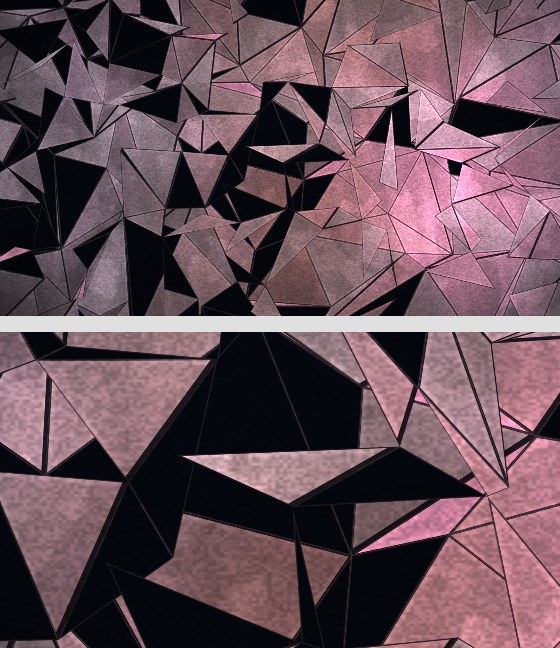
Top: the whole. Bottom: its middle third, enlarged.
Give the GLSL for this background, as a WebGL 2 fragment shader.

```glsl
#version 300 es
precision highp float;
// Shattered triangular facets in mauve, rust and pink with black gaps on worn canvas.
uniform vec2 u_resolution;
out vec4 fragColor;

float hash(vec2 p) {
    vec3 q = fract(p.xyx * vec3(0.1031, 0.1030, 0.0973));
    q += dot(q, q.yzx + 33.33);
    return fract((q.x + q.y) * q.z);
}

float noise(vec2 p) {
    vec2 i = floor(p), f = fract(p);
    f = f * f * (3.0 - 2.0 * f);
    return mix(mix(hash(i), hash(i + vec2(1, 0)), f.x),
               mix(hash(i + vec2(0, 1)), hash(i + vec2(1, 1)), f.x), f.y);
}

float fbm(vec2 p) {
    float sum = 0.0, amp = 0.5;
    for (int i = 0; i < 5; i++) {
        sum += amp * noise(p);
        p = mat2(1.6, 1.2, -1.2, 1.6) * p + 7.3;
        amp *= 0.5;
    }
    return sum;
}

float cross2(vec2 a, vec2 b) { return a.x * b.y - a.y * b.x; }

// Signed distance to a triangle, negative inside
float triangle(vec2 p, vec2 a, vec2 b, vec2 c) {
    vec2 e0 = b - a, e1 = c - b, e2 = a - c;
    vec2 v0 = p - a, v1 = p - b, v2 = p - c;
    vec2 q0 = v0 - e0 * clamp(dot(v0, e0) / dot(e0, e0), 0.0, 1.0);
    vec2 q1 = v1 - e1 * clamp(dot(v1, e1) / dot(e1, e1), 0.0, 1.0);
    vec2 q2 = v2 - e2 * clamp(dot(v2, e2) / dot(e2, e2), 0.0, 1.0);
    float s = sign(cross2(e0, -e2));
    float inside = min(min(s * cross2(e0, v0), s * cross2(e1, v1)), s * cross2(e2, v2));
    return -sqrt(min(min(dot(q0, q0), dot(q1, q1)), dot(q2, q2))) * sign(inside);
}

vec2 vertex(vec2 i, float seed) {
    return i + 1.2 * (vec2(hash(i + seed + 50.0), hash(i + seed + 91.7)) - 0.5);
}

// Paints a folded mesh of triangles; keep is the share of them drawn
void paintFacets(inout vec3 col, vec3 ground, vec2 p, float size, float seed, float keep) {
    float px = 1.0 / u_resolution.y;
    mat2 turn = mat2(cos(seed), sin(seed), -sin(seed), cos(seed));
    vec2 g = turn * p / size + 20.0;
    vec2 shift = turn * vec2(0.0045, -0.0035) / size;
    for (int k = 0; k < 18; k++) {
        vec2 cell = floor(g) + vec2((k / 2) % 3 - 1, k / 6 - 1);
        float side = float(k % 2);
        vec2 a = vertex(cell, seed), b = vertex(cell + vec2(1, 0), seed);
        vec2 c = vertex(cell + 1.0, seed), d = vertex(cell + vec2(0, 1), seed);
        if (hash(cell + seed + 13.0) < 0.5) { vec2 t = a; a = b; b = c; c = d; d = t; }
        if (side > 0.5) b = d;

        vec2 id = cell + vec2(side * 37.0, seed * 11.0);
        vec2 center = (a + b + c) / 3.0;
        float open = smoothstep(0.75, 1.25, ((center - 20.0) * size * turn).x);
        float dist = triangle(g, a, b, c) * size;
        if (dist > px || hash(id + 5.1) > keep) continue;
        float tone = hash(id + 17.3);
        float area = abs(cross2(b - a, c - a));
        bool gap = hash(id + 29.9) < mix(0.36, 0.07, open);

        // Facet tint, with small splinters turning pink
        vec3 face = ground * mix(mix(0.76, 0.9, open), 1.2, tone);
        face = mix(face, vec3(dot(face, vec3(0.34))) * vec3(1.03, 0.95, 1.0),
                   0.45 * step(0.6, hash(id + 41.0)));
        float pink = step(area, 0.36) * step(0.5, hash(id + 61.0));
        face = mix(face, vec3(0.80, 0.49, 0.62), 0.75 * pink);
        face *= 1.0 + 0.16 * dot(g - center, vec2(cos(tone * 40.0), sin(tone * 40.0)));

        // Pale bevel, crisp dark outline and one-sided shadow
        float width = mix(0.0008, 0.002, hash(id + 73.0));
        face *= 1.0 + 0.14 * smoothstep(-width - 0.007, -width - 0.002, dist);
        float line = smoothstep(-width - px * 0.5, -width + px * 0.4, dist);
        line *= mix(0.65, 0.95, hash(id + 97.0));
        float shade = smoothstep(-px * 0.5, px * 0.5, triangle(g + shift, a, b, c) * size);
        shade *= step(0.5, hash(id + 83.0));
        face = mix(face, vec3(0.04, 0.038, 0.055), max(line, shade * 0.92));

        // Gaps are nearly black with a thin worn rim
        float rim = smoothstep(-0.001 - px, -0.0002, dist);
        vec3 hole = mix(vec3(0.012, 0.023, 0.042), ground * 0.8, 0.28 * rim);
        col = mix(col, gap ? hole : face, smoothstep(px * 0.5, -px * 0.5, dist));
    }
}

void main() {
    vec2 p = gl_FragCoord.xy / u_resolution.y;
    vec2 uv = gl_FragCoord.xy / u_resolution;

    // Broad colour washes: grey to mauve, rust in the middle, pink glow at right
    vec3 ground = mix(vec3(0.37, 0.33, 0.36), vec3(0.53, 0.44, 0.52), smoothstep(0.3, 0.7, fbm(p * 4.0)));
    float rust = exp(-4.0 * pow(p.x - 1.08, 2.0)) * (0.3 + 1.1 * fbm(p * 3.0 + 9.0));
    ground = mix(ground, vec3(0.56, 0.38, 0.37), clamp(rust, 0.0, 0.92));
    vec2 glow = (p - vec2(1.46, 0.44)) * vec2(1.0, 0.85);
    ground = mix(ground, vec3(0.88, 0.55, 0.69), 0.95 * exp(-9.0 * dot(glow, glow)));

    vec3 col = ground;
    paintFacets(col, ground, p, 0.175, 0.35, 1.0);
    paintFacets(col, ground, p, 0.115, 2.1, 0.3);

    // Stains, faint streaks and woven grain
    float stain = smoothstep(0.5, 0.54, fbm(p * 9.0 + 31.0));
    col *= 0.94 + 0.13 * stain;
    col *= 0.93 + 0.14 * noise(vec2(p.x * 30.0 + p.y * 4.0, p.y * 3.0));
    col *= 0.85 + 0.3 * noise(p * vec2(240.0, 330.0));
    col *= 0.94 + 0.16 * fbm(p * 70.0);

    // Darkened corners
    col *= 1.05 - 0.45 * pow(length(uv - 0.5) * 1.3, 3.0);
    fragColor = vec4(clamp(col, 0.0, 1.0), 1.0);
}
```
